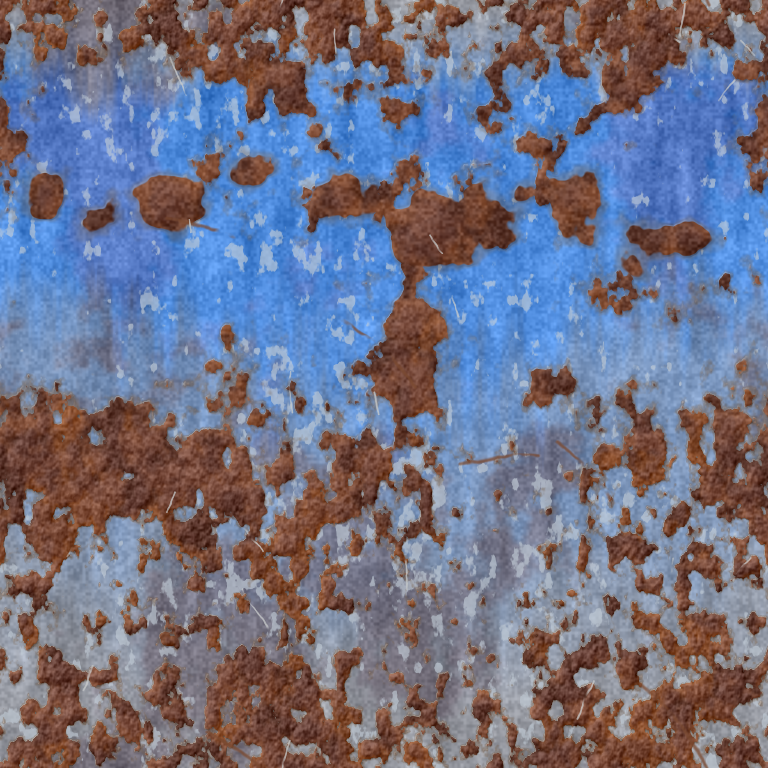
Write a WebGL 1 fragment shader that draws this texture.

```glsl
precision highp float;
uniform vec2 u_resolution;

float hash(vec2 p) {
  vec3 q = fract(p.xyx * 0.1031);
  q += dot(q, q.yzx + 33.33);
  return fract((q.x + q.y) * q.z);
}

// Value noise that wraps after a whole number of cells
float noise(vec2 uv, vec2 cells, float seed) {
  vec2 p = uv * cells, i = floor(p), f = p - i;
  f = f * f * (3.0 - 2.0 * f);
  vec2 a = mod(i, cells) + seed, b = mod(i + 1.0, cells) + seed;
  return mix(mix(hash(a), hash(vec2(b.x, a.y)), f.x),
             mix(hash(vec2(a.x, b.y)), hash(b), f.x), f.y);
}

float fbm(vec2 uv, vec2 cells, float seed) {
  float sum = 0.0, weight = 0.533;
  for (int i = 0; i < 4; i++) {
    sum += weight * noise(uv, cells, seed);
    cells *= 2.0;
    weight *= 0.5;
    seed += 19.0;
  }
  return sum;
}

vec2 wrapped(vec2 d) { return fract(d + 0.5) - 0.5; }

// Corrosion depth: positive is bare rust, negative is intact paint
float corrosion(vec2 uv) {
  float clean = smoothstep(0.2, 0.58, uv.y) * (1.0 - smoothstep(0.87, 0.98, uv.y));
  float patches = fbm(uv, vec2(17.0, 16.0), 31.0);
  float pits = fbm(uv, vec2(54.0, 42.0), 7.0);
  float depth = mix(pits, patches, 0.6 * clean) - 0.5
    + 0.65 * (fbm(uv, vec2(6.0, 5.0), 113.0) - 0.5) - mix(0.025, 0.125, clean);

  // Vertical plume
  vec2 plume = wrapped(uv - vec2(0.54, 0.48)) / vec2(0.04, 0.15);
  depth += 0.2 * exp(-dot(plume, plume));

  // Row of large flaked blisters
  for (int i = 0; i < 10; i++) {
    float n = float(i);
    vec2 center = vec2((n + 0.8 * hash(vec2(n, 3.0))) / 10.0,
                       0.73 + 0.1 * (hash(vec2(n, 9.0)) - 0.5));
    float radius = 0.012 + 0.028 * hash(vec2(n, 21.0));
    float blister = (radius - length(wrapped(uv - center))) * 5.0 + 0.65 * (patches - 0.5);
    depth = max(depth, blister);
  }
  return depth;
}

void main() {
  vec2 uv = gl_FragCoord.xy / u_resolution;
  float cloud = fbm(uv, vec2(5.0, 4.0), 201.0);
  float drips = fbm(uv, vec2(64.0, 7.0), 57.0);
  float speckle = noise(uv, vec2(256.0), 11.0);
  float grit = fbm(uv, vec2(40.0), 83.0);

  // Weathered paint in horizontal bands
  float y = uv.y + (0.4 * (cloud - 0.5) + 0.22 * (drips - 0.5)) * 4.0 * uv.y * (1.0 - uv.y);
  float pale = smoothstep(0.06, 0.46, y) * (1.0 - smoothstep(0.92, 1.0, y));
  float blue = smoothstep(0.44, 0.64, y) * (1.0 - smoothstep(0.88, 0.95, y));
  vec3 paint = mix(vec3(0.59, 0.6, 0.63), vec3(0.49, 0.6, 0.76), pale);
  paint = mix(paint, vec3(0.3, 0.54, 0.86), blue);
  float grime = smoothstep(0.5, 0.68, fbm(uv, vec2(7.0, 6.0), 151.0) + 0.3 * (grit - 0.5));
  paint = mix(paint, mix(vec3(0.4, 0.36, 0.41), vec3(0.35, 0.44, 0.72), blue), 0.65 * grime);
  paint += 0.22 * (drips - 0.5) + 0.12 * (speckle - 0.5) + 0.16 * (grit - 0.5);

  // Chalky flecks
  float flecks = smoothstep(0.66, 0.76, fbm(uv, vec2(70.0, 46.0), 171.0) + 0.3 * (cloud - 0.5));
  paint = mix(paint, vec3(0.76, 0.8, 0.84), 0.65 * flecks);

  // Rust stain, chipped lip and bare rust
  float depth = corrosion(uv);
  float slope = depth - corrosion(uv + vec2(-0.0015, 0.0022));
  float stain = smoothstep(-0.1, 0.0, depth);
  vec3 color = mix(paint, vec3(0.46, 0.37, 0.29), stain * mix(0.62, 0.4, blue));
  float lip = smoothstep(-0.045, -0.01, depth);
  color += lip * clamp(slope * 2.5, -0.12, 0.14);

  vec3 rust = mix(vec3(0.33, 0.19, 0.15), vec3(0.52, 0.32, 0.23), smoothstep(0.3, 0.7, grit));
  float ochre = smoothstep(0.52, 0.68, fbm(uv, vec2(24.0, 18.0), 241.0));
  rust = mix(rust, vec3(0.58, 0.32, 0.15), 0.55 * ochre * (1.0 - 0.6 * blue));
  rust = mix(rust, vec3(0.43, 0.27, 0.24), 0.5 * smoothstep(0.05, 0.18, depth));
  rust += 0.16 * (speckle - 0.5) + clamp(slope * 1.2, -0.09, 0.09);
  color = mix(color, rust, smoothstep(-0.012, 0.014, depth));

  // Scratches: a few long rusty ones, many short bright ones
  for (int i = 0; i < 30; i++) {
    float n = float(i);
    float rusty = step(n, 5.5);
    vec2 d = wrapped(uv - vec2(hash(vec2(n, 41.0)), hash(vec2(n, 67.0))));
    float angle = mix(0.9 + 1.6 * hash(vec2(n, 5.0)), -0.9 + 1.2 * hash(vec2(n, 5.0)), rusty);
    float reach = mix(0.008 + 0.025 * hash(vec2(n, 13.0)), 0.03 + 0.07 * hash(vec2(n, 13.0)), rusty);
    vec2 along = vec2(cos(angle), sin(angle));
    float s = dot(d, along);
    float across = dot(d, vec2(-along.y, along.x)) + 1.5 * s * s + 0.008 * (grit - 0.5);
    float gap = length(vec2(max(abs(s) - reach, 0.0), across));
    float line = 1.0 - smoothstep(0.0003, mix(0.0019, 0.0038, rusty), gap);
    vec3 tone = mix(vec3(0.79, 0.8, 0.8), vec3(0.48, 0.29, 0.19), rusty);
    color = mix(color, tone, line * smoothstep(0.3, 0.55, grit) * 0.75);
  }

  gl_FragColor = vec4(clamp(color, 0.0, 1.0), 1.0);
}
```
